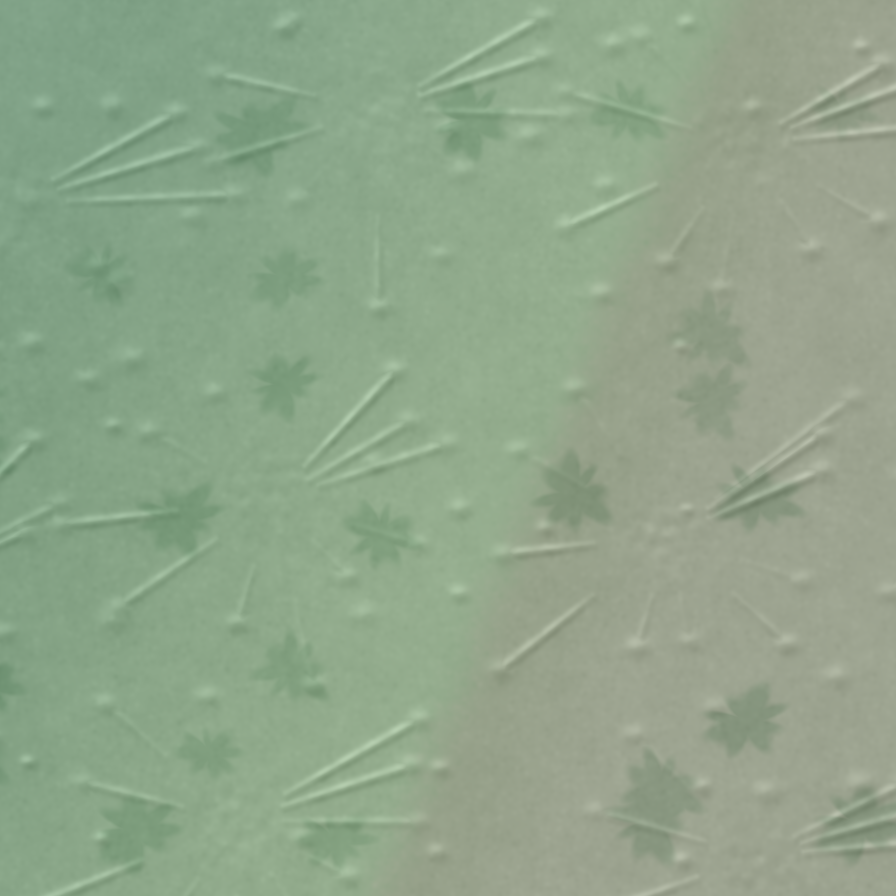
Reproduce this pattern procedurally as a three.js fragment shader.

```glsl
varying vec2 vUv;

const vec3 DEEP_GREEN = vec3(0.495, 0.622, 0.508);
const vec3 LIGHT_GREEN = vec3(0.582, 0.677, 0.556);
const vec3 EDGE_GREY = vec3(0.587, 0.630, 0.538);
const vec3 WARM_GREY = vec3(0.613, 0.641, 0.564);
const vec3 BLOT_TINT = vec3(0.850, 0.908, 0.870);
const vec2 LIGHT_STEP = vec2(-0.0014, 0.0032);
const float HIGHLIGHT = 0.150;
const float SHADOW = 0.090;
const float RAY_WIDTH = 0.0043;
const float BULB_RADIUS = 0.0105;
const float RAY_LENGTH = 0.21;
const float CORE_RADIUS = 0.055;
const float BLOT_RADIUS = 0.053;
const float BEAD_CELLS = 11.0;
const float CORE_CELLS = 75.0;
const float GRAIN_CELLS = 170.0;
const float GRAIN = 0.011;
const float MOTTLE = 0.005;

float hash(vec2 p) {
  return fract(sin(dot(p, vec2(127.1, 311.7))) * 4375.85);
}

vec2 hash2(vec2 p) {
  return vec2(hash(p), hash(p + 17.3));
}

float bell(float d, float width) {
  return exp(-d * d / (width * width));
}

// Cellular noise: one signed soft bump at a jittered point per cell
float cellular(vec2 p) {
  vec2 cell = floor(p);
  float sum = 0.0;
  for (float y = -1.0; y <= 1.0; y++)
    for (float x = -1.0; x <= 1.0; x++) {
      vec2 c = cell + vec2(x, y);
      sum += (2.0 * hash(c + 41.7) - 1.0) * bell(length(c + hash2(c) - p), 0.55);
    }
  return sum;
}

// Broad cloudy variation from layered sines
float clouds(vec2 p) {
  return sin(p.x * 23.0 + 2.0 * sin(p.y * 17.0)) * sin(p.y * 29.0 + 2.0 * sin(p.x * 13.0))
    + 0.6 * sin(p.x * 71.0 + 2.0 * sin(p.y * 47.0)) * sin(p.y * 63.0 - p.x * 31.0);
}

// Centre of a burst on the bent lattice
vec2 burstCentre(float col, float row) {
  float x = 0.423 + row * (0.039 * row - 0.156) + col * (0.41 + row * (0.052 * row - 0.02));
  float y = 0.876 + row * (0.039 * row - 0.475) - col * (0.009 + col * (0.072 - 0.042 * col));
  return vec2(x, y);
}

// Raised rays with bulb tips: a fan at the right, a wide ring elsewhere
float burstHeight(vec2 p, vec2 id) {
  float height = 0.0;
  for (float k = 0.0; k < 11.0; k++) {
    vec2 rnd = hash2(id * 7.0 + k * 1.7);
    float strong = max(step(k, 2.5), step(abs(k - 5.5), 0.6));
    float degrees = k < 2.5 ? 4.0 + 11.0 * k : 105.0 + 32.0 * (k - 3.0);
    float angle = radians(degrees + 16.0 * mod(id.y, 2.0) + 11.0 * (rnd.x - 0.5));
    float len = RAY_LENGTH * mix(0.55 + 0.5 * rnd.y, 0.82 + 0.4 * rnd.y, strong);
    vec2 dir = vec2(cos(angle), sin(angle));
    float start = len * mix(0.55, k < 2.5 ? 0.26 : 0.3 + 0.25 * rnd.x, strong);
    float along = clamp(dot(p, dir), start, len);
    float power = mix(0.15 + 0.35 * rnd.x, 0.5 + 0.5 * rnd.x, strong);
    power *= 0.9 + 0.12 * sin(along * 190.0 + 9.0 * rnd.y);
    power *= mix(0.4, 1.0, smoothstep(start, start + 0.06, along));
    float width = RAY_WIDTH * mix(0.85, 1.2, smoothstep(start, len, along));
    float ray = power * bell(length(p - dir * along), width);
    vec2 tip = (p - dir * len) * vec2(0.85, 1.15);
    float bulb = mix(0.65, 1.0, rnd.x) * bell(length(tip), BULB_RADIUS);
    height = max(height, max(ray, bulb));
  }
  // Crumpled core
  if (length(p) < 2.0 * CORE_RADIUS)
    height += 0.28 * cellular((p + id) * CORE_CELLS) * bell(length(p), CORE_RADIUS);
  return height;
}

// Loose beads, at most one per cell
float beadHeight(vec2 p) {
  vec2 cell = floor(p * BEAD_CELLS);
  vec2 centre = (cell + 0.22 + 0.56 * hash2(cell + 3.0)) / BEAD_CELLS;
  float size = mix(0.006, 0.0125, hash(cell + 9.0));
  float d = length((p - centre) * vec2(0.85, 1.1));
  return 0.9 * step(hash(cell + 5.0), 0.3) * bell(d, size);
}

// Soft blot with blunt, uneven lobes
float blot(vec2 p, vec2 seed) {
  float turn = 6.2832 * hash(seed);
  float a = atan(p.y * 1.15, p.x) + turn;
  float lobes = 0.76 + 0.19 * sin(8.0 * a + 0.9 * sin(2.0 * a + turn)) * (0.75 + 0.35 * sin(3.0 * a));
  lobes += 0.09 * sin(3.0 * a + 2.0 * turn) + 0.1 * sin(2.0 * a + turn);
  float radius = BLOT_RADIUS * mix(0.75, 1.1, hash(seed + 2.0)) * lobes;
  float d = length(p * vec2(1.0, 1.15)) - radius;
  return (1.0 - smoothstep(-0.013, 0.007, d)) * mix(0.6, 1.0, hash(seed + 4.0));
}

void main() {
  vec2 p = vUv;
  float relief = beadHeight(p - LIGHT_STEP) - beadHeight(p + LIGHT_STEP);
  float stain = 0.0;
  for (float row = 0.0; row < 3.0; row++)
    for (float col = -1.0; col < 3.0; col++) {
      vec2 id = vec2(col, row);
      vec2 q = p - burstCentre(col, row);
      if (length(q) < 0.3)
        relief += burstHeight(q - LIGHT_STEP, id) - burstHeight(q + LIGHT_STEP, id);
      // Two blots beside the burst, two below it
      for (float k = 0.0; k < 4.0; k++) {
        vec2 beside = vec2(0.23 * k - 0.12, 0.06 * col - 0.025);
        float sway = 0.07 * abs(col) + mod(row, 2.0) * (0.13 - 0.1 * (k - 2.0));
        vec2 below = vec2(sway - 0.11, -0.195 - 0.1 * (k - 2.0));
        vec2 seed = id * 5.0 + k * 2.3;
        vec2 offset = (k < 1.5 ? beside : below) + 0.03 * (hash2(seed) - 0.5);
        stain = max(stain, blot(q - offset, seed));
      }
    }

  // Green wash turning grey across a slanted edge
  float cloud = clouds(p);
  float grain = cellular(p * GRAIN_CELLS) + 0.6 * cellular(p * GRAIN_CELLS * 0.43 + 7.0);
  float across = p.x - 0.425 - 0.39 * p.y + 0.008 * cloud + 0.008 * grain;
  vec3 colour = mix(DEEP_GREEN, LIGHT_GREEN, smoothstep(-0.74, 0.0, across));
  colour += vec3(0.008, 0.012, 0.022) * smoothstep(0.4, 1.0, p.y) * (1.0 - p.x);
  vec3 grey = mix(EDGE_GREY, WARM_GREY, smoothstep(0.0, 0.22, across));
  colour = mix(colour, grey, smoothstep(-0.04, 0.035, across));

  colour *= mix(vec3(1.0), BLOT_TINT, stain);
  colour += GRAIN * grain + MOTTLE * cloud;
  colour += relief * (relief > 0.0 ? HIGHLIGHT : SHADOW);
  gl_FragColor = vec4(colour, 1.0);
}
```
